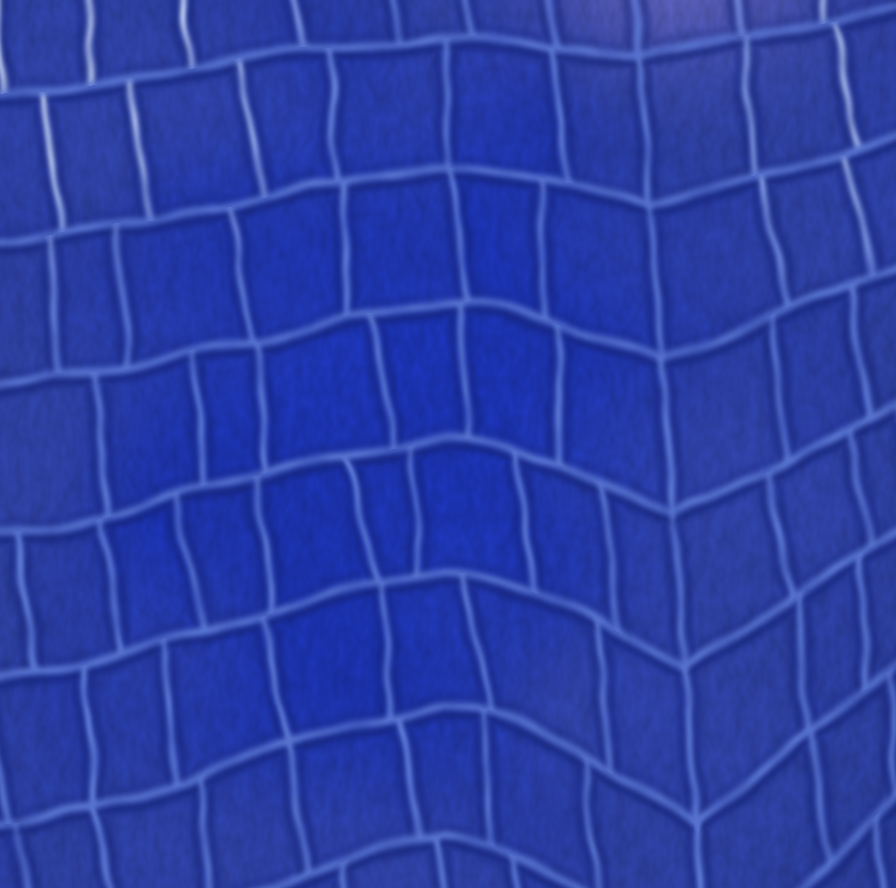
This texture is drawn by a WebGL 1 fragment shader. Its source:

```glsl
precision highp float;
// Blue crocodile leather: bent rows of scales split by pale, softly shaded creases.
uniform vec2 u_resolution;

const vec3 DEEP_BLUE = vec3(0.105, 0.195, 0.685);
const vec3 DULL_BLUE = vec3(0.175, 0.245, 0.620);
const vec3 LILAC = vec3(0.39, 0.39, 0.70);
const vec3 SHADOW = vec3(0.07, 0.13, 0.47);
const vec3 CREASE = vec3(0.34, 0.45, 0.81);
const vec3 GLINT = vec3(0.78, 0.83, 0.94);

float hash(vec2 p) {
  p = fract(p * vec2(0.1731, 0.2317) + 0.37);
  p += dot(p, p.yx + 23.45);
  return fract((p.x + p.y) * p.x * 17.3);
}

vec2 gradientAt(vec2 cell) {
  float angle = 6.2832 * hash(cell);
  return vec2(cos(angle), sin(angle));
}

float gradientNoise(vec2 p) {
  vec2 i = floor(p), f = fract(p);
  vec2 w = f * f * f * (f * (f * 6.0 - 15.0) + 10.0);
  vec2 e = vec2(1.0, 0.0);
  float low = mix(dot(gradientAt(i), f), dot(gradientAt(i + e), f - e), w.x);
  float high = mix(dot(gradientAt(i + e.yx), f - e.yx),
                   dot(gradientAt(i + 1.0), f - 1.0), w.x);
  return mix(low, high, w.y);
}

float softLine(float dist, float width) {
  return exp(-dist * dist / (width * width));
}

// Depth of a row seam: it climbs to a crest, drops to a valley, then climbs again.
float seamDepth(float row, float x) {
  float valleyX = 0.72 + 0.0125 * row;
  float crestX = 0.50;
  float left = 0.105 + 0.165 * row;
  float crest = 0.040 + 0.151 * row;
  float valley = 0.055 + 0.174 * row;
  float right = 0.007 + 0.150 * row;
  float rise = clamp(x / crestX, 0.0, 1.0);
  float fall = clamp((x - crestX) / (valleyX - crestX), 0.0, 1.0);
  float climb = max((x - valleyX) / (1.0 - valleyX), 0.0);
  float depth = mix(left, crest, mix(rise, smoothstep(0.0, 1.0, rise), 0.5));
  depth = mix(depth, valley, pow(fall, 1.5));
  depth = mix(depth, right, climb);
  return depth + 0.016 * gradientNoise(vec2(x * 8.0, row * 3.7 + 0.5));
}

// Signed distance to the seam, positive below it.
float seamDistance(float row, vec2 p) {
  float step1 = 0.004;
  float depth = seamDepth(row, p.x);
  float slope = (seamDepth(row, p.x + step1) - depth) / step1;
  return (p.y - depth) / sqrt(1.0 + slope * slope);
}

// Nearest cross crease in a row: signed distance, its index, index of the scale.
vec3 crossCrease(vec2 p, float row, float below) {
  float valleyX = 0.715 + 0.075 * p.y;
  float width = mix(0.093, 0.117, hash(vec2(row, 5.0)));
  float middle = floor((p.x - valleyX) / width + 0.5);
  vec3 nearest = vec3(1.0, 0.0, middle - 2.0);
  for (int n = -2; n <= 2; n++) {
    float k = middle + float(n);
    float loose = step(0.5, abs(k));
    float shift = loose * 0.46 * (hash(vec2(k, row)) - 0.5);
    float lean = loose * (0.22 * hash(vec2(k + 31.0, row)) - 0.05);
    float d = p.x - valleyX - width * (k + shift) - lean * below;
    d += 0.007 * gradientNoise(vec2(p.y * 16.0, k * 2.3 + row));
    if (abs(d) < abs(nearest.x)) nearest.xy = vec2(d, k);
    if (d > 0.0) nearest.z = k;
  }
  return nearest;
}

// Dye: rich in the middle, duller at the rim, with fine grain along the hide.
vec3 leather(vec2 p, vec2 scaleId) {
  float cloud = gradientNoise(p * 4.5 + 3.0);
  float rim = length((p - vec2(0.42, 0.48)) * vec2(1.5, 1.15));
  float dull = smoothstep(0.12, 0.75, rim + 0.35 * cloud);
  dull += 0.30 * (hash(scaleId + 9.0) - 0.5);
  vec3 color = mix(DEEP_BLUE, DULL_BLUE, clamp(dull, 0.0, 1.0));
  float pale = softLine(length((p - vec2(0.76, -0.03)) * vec2(0.6, 1.0)), 0.10);
  color = mix(color, LILAC, 0.75 * pale);
  float grain = gradientNoise(p * vec2(75.0, 32.0))
              + 0.8 * gradientNoise(p * vec2(150.0, 85.0) + 7.0);
  return color * (1.0 + 0.10 * grain + 0.08 * cloud);
}

void main() {
  vec2 p = gl_FragCoord.xy / u_resolution.y;
  p.y = 1.0 - p.y;
  p += 0.003 * vec2(gradientNoise(p * 22.0), gradientNoise(p * 22.0 + 50.0));

  // Find the row and its nearest seam
  float row = -2.0, below = 0.1, seam = 1.0;
  for (int n = -1; n <= 7; n++) {
    float d = seamDistance(float(n), p);
    if (abs(d) < abs(seam)) seam = d;
    if (d > 0.0) { row = float(n); below = d; }
  }
  vec3 crease = crossCrease(p, row, below);
  vec3 color = leather(p, vec2(crease.z, row));

  // Shaded folds beside the creases
  float shade = 0.62 * softLine(seam - 0.009, 0.007) + 0.22 * softLine(seam + 0.010, 0.006);
  shade = max(shade, 0.42 * softLine(abs(crease.x) - 0.009, 0.006));
  color = mix(color, SHADOW, shade);

  // Pale creases, brightest between the upper scales
  float upper = 1.0 - smoothstep(0.12, 0.38, p.y);
  float side = smoothstep(0.15, 0.45, abs(p.x - 0.58));
  float worn = hash(vec2(crease.y + 17.0, row));
  float patchy = 0.85 + 0.4 * gradientNoise(p * 26.0);
  vec3 crossColor = mix(CREASE, GLINT, upper * side * (0.45 + 0.5 * worn));
  float crossLine = softLine(crease.x, 0.0046) * patchy * (0.75 + 0.25 * worn);
  color = mix(color, crossColor, clamp(crossLine, 0.0, 1.0));
  color = mix(color, CREASE, clamp(0.88 * patchy * softLine(seam, 0.0058), 0.0, 1.0));
  gl_FragColor = vec4(color, 1.0);
}
```
